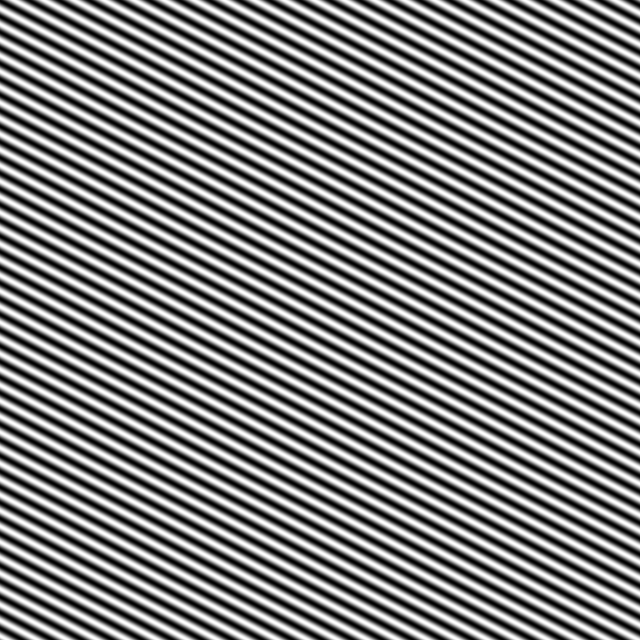
This pattern is drawn by a Shadertoy shader. Its source:

```glsl
// Fine diagonal stripes that fall gently from left to right.
// A plane sine wave, set by its repeats across and down the canvas,
// blends smoothly between black and white.

const float TAU = 6.2831853;
const vec2 REPEATS = vec2(21.3, 40.8);   // cycles across and down
const vec3 DARK = vec3(0.0);
const vec3 LIGHT = vec3(1.0);

// Plane wave in the range 0 to 1; phase is counted in cycles.
float planeWave(vec2 point, vec2 cycles, float phase) {
    return 0.5 + 0.5 * sin(TAU * (dot(point, cycles) + phase));
}

vec3 stripeColor(float wave, vec3 dark, vec3 light) {
    return mix(dark, light, wave);
}

void mainImage(out vec4 fragColor, in vec2 fragCoord) {
    // Canvas units, origin at the lower left
    vec2 uv = fragCoord / iResolution.xy;

    // The sine profile gives the stripes their soft edges
    float wave = planeWave(uv, REPEATS, 0.0);
    fragColor = vec4(stripeColor(wave, DARK, LIGHT), 1.0);
}
```
